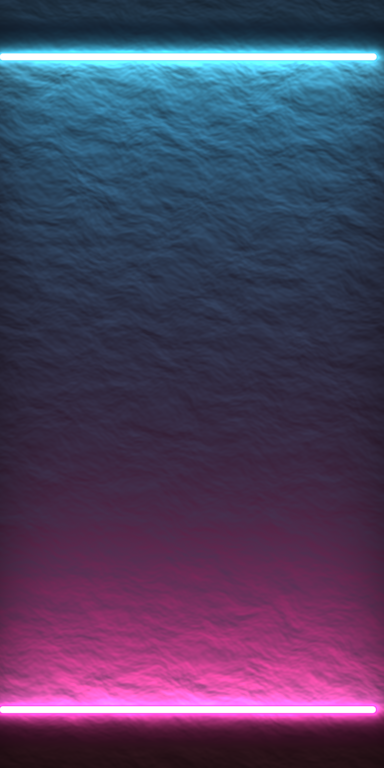
Give the GLSL for this background, as a Shadertoy shader.

```glsl
vec2 randomGradient(vec2 cell) {
    float angle = 6.2832 * fract(sin(dot(cell, vec2(127.1, 311.7))) * 43758.5);
    return vec2(cos(angle), sin(angle));
}

float gradientNoise(vec2 p) {
    vec2 i = floor(p), f = p - i;
    vec2 u = f * f * f * (f * (f * 6.0 - 15.0) + 10.0);
    vec2 e = vec2(0.0, 1.0);
    float low = mix(dot(randomGradient(i), f),
                    dot(randomGradient(i + e.yx), f - e.yx), u.x);
    float high = mix(dot(randomGradient(i + e), f - e),
                     dot(randomGradient(i + 1.0), f - 1.0), u.x);
    return mix(low, high, u.y);
}

// Rough plaster, with creases stretched sideways
float plasterHeight(vec2 p) {
    p += 0.012 * vec2(gradientNoise(p * 17.0), gradientNoise(p * 17.0 + 40.0));
    vec2 q = vec2(p.x * 0.65 + p.y * 0.2, p.y) * 30.0;
    float height = 0.0, amplitude = 0.5;
    for (int i = 0; i < 4; i++) {
        height += amplitude * gradientNoise(q);
        q = mat2(1.9, 0.5, -0.5, 1.9) * q + 17.3;
        amplitude *= 0.52;
    }
    return height;
}

// Light on the wall: x is the wide wash, y the glow close to the tube
vec2 tubeLight(float d, float washFalloff) {
    return d > 0.0 ? exp(-d * vec2(washFalloff, 30.0))
                   : exp(d * vec2(65.0, 90.0));
}

float tubeDistance(vec2 p, float y, float right) {
    float x = clamp(p.x, 0.004, right);
    return length(p - vec2(x, y)) - 0.0058;
}

vec3 addTube(vec3 col, float d, vec3 tint) {
    float pixel = 1.0 / iResolution.y;
    col += tint * 0.55 * exp(-max(d, 0.0) * 160.0);
    vec3 core = mix(tint, vec3(1.0), smoothstep(0.0, 0.0025, -d));
    return mix(col, core, smoothstep(pixel, -pixel, d));
}

void mainImage(out vec4 fragColor, in vec2 fragCoord) {
    vec2 uv = fragCoord / iResolution.xy;
    vec2 p = vec2(uv.x * 0.5, uv.y);
    float below = 0.926 - uv.y;
    float above = uv.y - 0.076;

    // Surface relief, lit from opposite sides by the two tubes
    float slope = plasterHeight(p) - plasterHeight(p + vec2(0.0008, 0.003));
    float inside = smoothstep(-0.01, 0.01, min(below, above));
    float relief = clamp(slope * 2.2, -0.4, 0.4);

    // Wall colour, with dark bands and faint strips beyond the tubes
    float strip = smoothstep(0.034, 0.056, max(-below, -above));
    vec3 topBand = mix(vec3(0.07, 0.10, 0.16), vec3(0.12, 0.19, 0.26), strip);
    vec3 bottomBand = mix(vec3(0.14, 0.04, 0.09), vec3(0.14, 0.06, 0.08), strip);
    vec3 outer = uv.y > 0.5 ? topBand : bottomBand;
    vec3 col = mix(outer, vec3(0.15, 0.12, 0.185), inside);
    col *= 1.0 + relief * 0.6 * max(inside, strip);

    // Coloured washes, weaker toward the sides
    float side = abs(uv.x * 2.0 - 1.0);
    float spread = 1.0 - 0.32 * pow(side, 5.0);
    vec2 blue = tubeLight(below, 5.2) * spread;
    vec2 pink = tubeLight(above, 7.3) * spread;
    col += (vec3(0.04, 0.42, 0.52) * blue.x + vec3(0.16, 0.24, 0.20) * blue.y)
         * (1.0 + relief);
    col += (vec3(0.90, 0.14, 0.49) * pink.x + vec3(0.06, 0.22, 0.20) * pink.y)
         * (1.0 - relief);
    col *= 1.0 - 0.14 * pow(side, 6.0);

    // Glowing tubes
    col = addTube(col, tubeDistance(p, 0.926, 0.486), vec3(0.30, 0.83, 0.98));
    col = addTube(col, tubeDistance(p, 0.076, 0.485), vec3(1.0, 0.20, 0.86));

    fragColor = vec4(clamp(col, 0.0, 1.0), 1.0);
}
```
